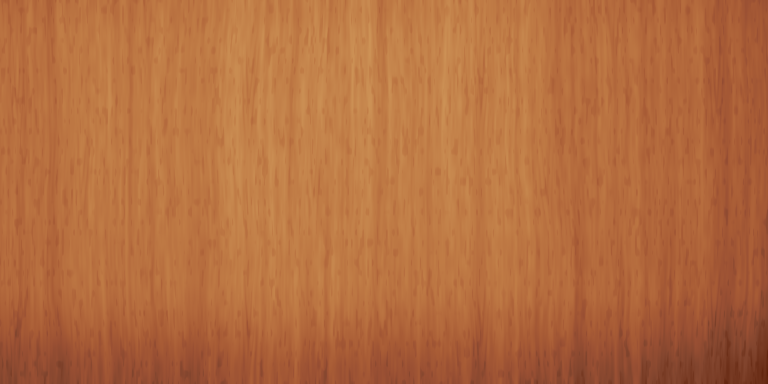
Give the GLSL for this texture, as a WebGL 1 fragment shader.

```glsl
precision highp float;
// Warm cherry-wood veneer with upright grain, lit from the upper left.
// Stretched value noise makes fibres and streaks, jittered strips make the
// broad bands, and tiled nested V curves make the cathedral figure.

uniform vec2 u_resolution;

#define LIGHT_CENTRE vec2(0.33, 0.80)
#define LIGHT_LEVEL 4.45
#define LIGHT_FALLOFF vec2(4.6, 2.3)
#define EDGE_SHADE 1.7
#define STRIP_DENSITY 9.0
#define STRIP_CONTRAST 0.75
#define STREAK_CONTRAST 1.3
#define FIBRE_CONTRAST 1.25
#define PORE_DEPTH 0.65
#define FIGURE_DEPTH 0.75
#define FIGURE_PERIOD 0.605

float hash(vec2 p) {
  return fract(sin(dot(p, vec2(127.1, 311.7))) * 43758.5453);
}

float noise(vec2 p) {
  vec2 i = floor(p), f = fract(p);
  f = f * f * (3.0 - 2.0 * f);
  float low = mix(hash(i), hash(i + vec2(1.0, 0.0)), f.x);
  float high = mix(hash(i + vec2(0.0, 1.0)), hash(i + 1.0), f.x);
  return mix(low, high, f.y);
}

// Centred noise drawn out along the trunk
float grain(vec2 p, float across, float along) {
  return noise(p * vec2(across, along) + across) - 0.5;
}

// Broad bands of uneven width, each with a dark line fading from its left edge
float strips(float x) {
  float s = x * STRIP_DENSITY + 1.2 * noise(vec2(x * 6.0, 4.0));
  float id = floor(s), f = s - id;
  float edge = smoothstep(0.0, 0.07, f);
  float tone = mix(hash(vec2(id - 1.0, 7.0)), hash(vec2(id, 7.0)), edge) - 0.5;
  float line = edge * exp(-f * 7.0) * hash(vec2(id, 19.0));
  return tone - 1.1 * line;
}

// Nested V curves with rounded tips pointing down, repeated over the board
float cathedral(vec2 p) {
  float dark = 0.0;
  for (int i = 0; i < 3; i++) {
    float k = float(i);
    vec2 q = p - vec2(0.651 + 0.17 * k, 0.68 - 0.23 * k);
    q = mod(q + 0.5 * FIGURE_PERIOD, FIGURE_PERIOD) - 0.5 * FIGURE_PERIOD;
    float ring = sqrt(q.x * q.x + 0.00001) - 0.06 * q.y;
    float lines = 0.5 + 0.5 * cos(6.2832 * ring / 0.0105);
    float reach = smoothstep(-0.06, 0.02, q.y) * smoothstep(0.30, 0.10, q.y);
    float side = exp(-q.x * q.x / 0.00035);
    dark += lines * lines * reach * side * (1.0 - 0.25 * k);
  }
  return dark;
}

// Tone 0 to 5 walks from deep red brown to pale gold
vec3 woodColour(float t) {
  vec3 c = vec3(0.51, 0.27, 0.18) + 0.06 * min(t, 0.0);
  c = mix(c, vec3(0.60, 0.31, 0.20), clamp(t, 0.0, 1.0));
  c = mix(c, vec3(0.66, 0.36, 0.21), clamp(t - 1.0, 0.0, 1.0));
  c = mix(c, vec3(0.71, 0.42, 0.24), clamp(t - 2.0, 0.0, 1.0));
  c = mix(c, vec3(0.75, 0.48, 0.27), clamp(t - 3.0, 0.0, 1.0));
  return mix(c, vec3(0.79, 0.55, 0.32), clamp(t - 4.0, 0.0, 1.3));
}

// Soft light pool with darker bottom and side edges
float lighting(vec2 uv) {
  vec2 d = uv - LIGHT_CENTRE;
  float bottom = 1.0 - smoothstep(0.0, 0.26, uv.y);
  float sides = 1.0 - smoothstep(0.0, 0.16, min(uv.x, 1.0 - uv.x));
  float top = smoothstep(0.9, 1.0, uv.y);
  return LIGHT_LEVEL - dot(d * d, LIGHT_FALLOFF)
    - EDGE_SHADE * (bottom + 0.35 * sides + 0.15 * top);
}

void main() {
  vec2 uv = gl_FragCoord.xy / u_resolution;
  vec2 p = vec2(uv.x * u_resolution.x / u_resolution.y, uv.y);

  // Gentle waver of the fibres
  vec2 w = p;
  w.x += 0.016 * grain(p, 5.0, 3.0) + 0.005 * grain(p, 14.0, 8.0);

  float tone = lighting(uv);
  tone += STRIP_CONTRAST * strips(w.x);
  tone += STREAK_CONTRAST * (0.5 * grain(w, 24.0, 0.7) + 0.6 * grain(w, 62.0, 1.3));
  tone += FIBRE_CONTRAST * (0.6 * grain(w, 125.0, 4.0) + 0.5 * grain(w, 210.0, 22.0));

  // Short dark pores and the arched figure
  tone -= PORE_DEPTH * smoothstep(0.64, 0.92, noise(w * vec2(170.0, 38.0)));
  tone -= FIGURE_DEPTH * cathedral(w);

  gl_FragColor = vec4(woodColour(tone), 1.0);
}
```
